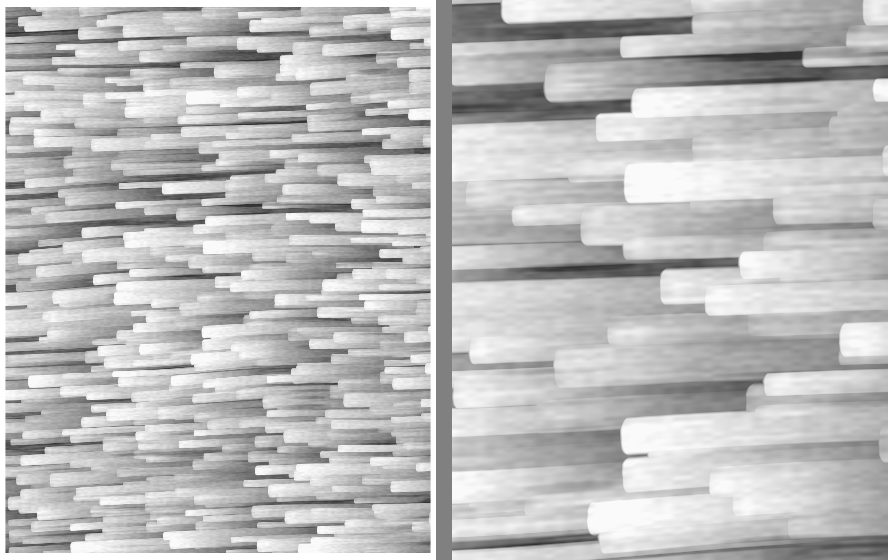
Left: the whole. Right: its middle third, enlarged.
A WebGL 2 fragment shader for this texture:

```glsl
#version 300 es
precision highp float;
// Grey shingled strands inside a thin white margin. Each strand has a blunt,
// bright left head and fades to the right into dark, frayed streaks.
// Scattered strands are merged by maximum, then overlaid with fibre noise.

uniform vec2 u_resolution;
out vec4 fragColor;

float hash(vec2 p) {
    return fract(sin(dot(p, vec2(127.1, 311.7))) * 43758.5453);
}

float noise(vec2 p) {
    vec2 i = floor(p), f = fract(p);
    f = f * f * (3.0 - 2.0 * f);
    return mix(mix(hash(i), hash(i + vec2(1, 0)), f.x),
               mix(hash(i + vec2(0, 1)), hash(i + vec2(1, 1)), f.x), f.y);
}

// Brightest strand covering p; fray varies how fast the tails darken.
float strands(vec2 p, float fray) {
    vec2 cell = vec2(0.11, 0.012);
    vec2 home = floor(p / cell);
    float light = 0.35;
    for (int row = -2; row <= 2; row++) {
        for (int col = -3; col <= 0; col++) {
            vec2 id = home + vec2(col, row);
            if (hash(id + 71.3) < 0.2) continue;
            vec2 jitter = vec2(hash(id), 0.2 + 0.6 * hash(id + 17.7));
            // Shift whole rows so that heads do not line up
            vec2 head = (id + jitter) * cell;
            float radius = mix(0.006, 0.0155, hash(id + 31.9));
            float across = (p.y - head.y) / radius;
            float along = p.x - head.x - 0.5 * radius * pow(abs(across), 4.0);
            float cover = smoothstep(-0.0005, 0.003, along)
                        * (1.0 - smoothstep(0.72, 1.05, abs(across)));
            float peak = mix(0.8, 1.03, hash(id + 47.1));
            float fall = mix(1.3, 3.8, hash(id + 59.3)) * (0.45 + 1.1 * fray);
            float tone = peak - max(along, 0.0) * fall - 0.07 * across * across;
            // A faint grey rim just inside the head
            tone -= 0.06 * (1.0 - smoothstep(0.0, 0.012, along));
            light = max(light, tone * cover);
        }
    }
    return light;
}

void main() {
    vec2 uv = gl_FragCoord.xy / u_resolution;
    vec2 p = gl_FragCoord.xy / u_resolution.y;

    // Slight rise to the right with a gentle sway
    vec2 q = p + 3.0;
    q.y -= 0.035 * p.x + 0.012 * noise(p * vec2(4.0, 6.0));

    // Fibres: long streaks, fine hairs and short grain
    float streak = noise(q * vec2(14.0, 210.0));
    float hair = noise(q * vec2(30.0, 380.0) + 9.0);
    float grain = noise(q * vec2(170.0, 400.0) + 23.0);
    float patches = noise(q * vec2(5.0, 16.0) + 40.0);

    float light = strands(q, 0.6 * streak + 0.4 * hair);
    float shade = 1.0 - smoothstep(0.7, 1.0, light);
    light += (0.06 + 0.13 * shade) * (streak - 0.5);
    light += (0.06 + 0.10 * shade) * (hair - 0.5);
    light += 0.07 * (grain - 0.5) + 0.13 * (patches - 0.5);

    // Thin dark crevices where fibres part
    light -= 0.16 * shade * smoothstep(0.76, 0.95, noise(q * vec2(9.0, 150.0) + 60.0));
    light = clamp(light, 0.2, 0.98);

    // White margin with a soft edge
    vec2 inset = 0.5 - abs(uv - 0.5) - vec2(0.0125, 0.0125);
    inset.x *= u_resolution.x / u_resolution.y;
    float inside = smoothstep(-0.001, 0.001, min(inset.x, inset.y));
    fragColor = vec4(vec3(mix(1.0, light, inside)), 1.0);
}
```
